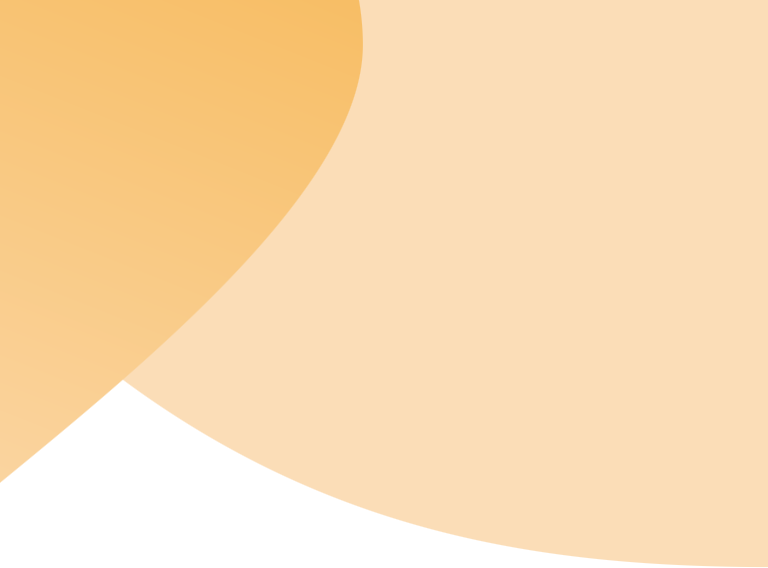
Give the GLSL for this background, as a Shadertoy shader.

```glsl
// Two soft shapes on white: a wide peach bowl and an orange lobe at the upper left.
// The bowl's rim is a cubic in x; the lobe's rim is a Bezier curve solved for each height.
// Lengths are in canvas heights, with y pointing up.

// Antialiased fill: 1 where the signed value is negative
float fill(float d) {
    return clamp(0.5 - d / max(fwidth(d), 1e-6), 0.0, 1.0);
}

float bezier(float a, float b, float c, float d, float t) {
    float s = 1.0 - t;
    return s * s * s * a + 3.0 * s * t * (s * b + t * c) + t * t * t * d;
}

// Horizontal position of the lobe's rim at height y
float lobeRim(float y) {
    float low = 0.0, high = 1.0;
    for (int i = 0; i < 20; i++) {
        float mid = 0.5 * (low + high);
        if (bezier(0.150, 0.367, 0.674, 0.921, mid) < y) low = mid;
        else high = mid;
    }
    float x = bezier(0.0, 0.265, 0.640, 0.640, 0.5 * (low + high));

    // Carry the rim on past both ends of the curve
    float above = max(y - 0.921, 0.0);
    float below = max(0.150 - y, 0.0);
    return x - 1.12 * above * above - 1.2 * below;
}

// Height of the bowl's rim at x
float bowlRim(float x) {
    float u = abs(1.367 - x);
    return 0.0015 + u * u * (0.1066 + 0.1241 * u);
}

void mainImage(out vec4 fragColor, in vec2 fragCoord) {
    vec2 p = fragCoord / iResolution.xy * vec2(512.0 / 378.0, 1.0);

    vec3 white = vec3(1.0);
    vec3 peach = vec3(0.984, 0.867, 0.718);

    // Orange deepens towards the top right
    float fade = dot(vec2(p.x, 1.0 - p.y), vec2(-0.37, 0.93));
    vec3 orange = mix(vec3(0.970, 0.745, 0.400), vec3(0.982, 0.830, 0.620),
                      clamp((fade + 0.22) / 0.99, 0.0, 1.0));

    vec3 color = mix(white, peach, fill(bowlRim(p.x) - p.y));
    color = mix(color, orange, fill(p.x - lobeRim(p.y)));
    fragColor = vec4(color, 1.0);
}
```
